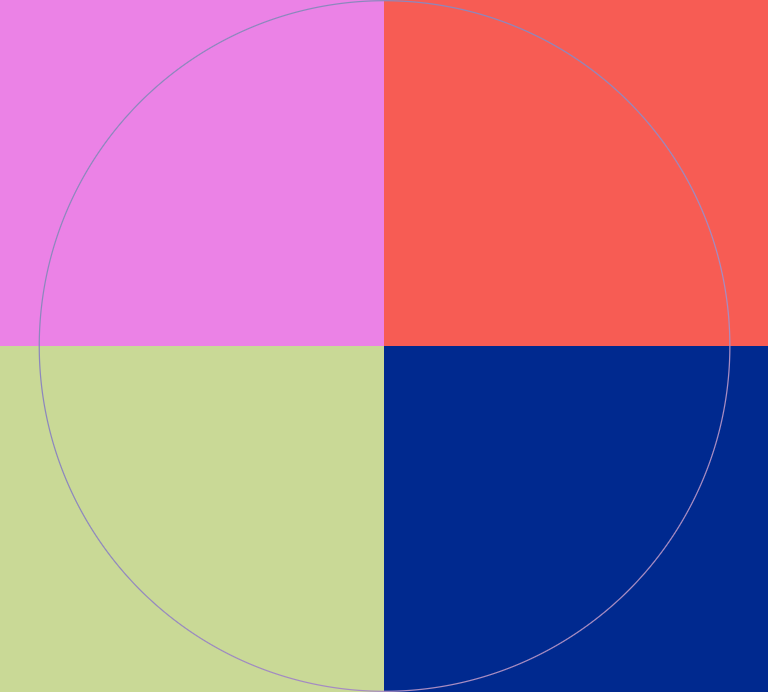
Reproduce this background procedurally as a Shadertoy shader.

```glsl
const vec3 PINK = vec3(0.92, 0.51, 0.90);
const vec3 CORAL = vec3(0.97, 0.36, 0.33);
const vec3 SAGE = vec3(0.79, 0.85, 0.59);
const vec3 NAVY = vec3(0.00, 0.16, 0.56);
const vec3 COOL_LINE = vec3(0.55, 0.53, 0.74);
const vec3 WARM_LINE = vec3(0.66, 0.55, 0.76);

// Smooth step from 0 to 1 across one pixel
float edge(float signedDist, float pixel) {
    return clamp(signedDist / pixel + 0.5, 0.0, 1.0);
}

// Coverage of a thin circle outline
float ring(vec2 p, float radius, float width, float pixel) {
    float dist = abs(length(p) - radius) - 0.5 * width;
    return edge(-dist, pixel);
}

// Four flat colours meeting at the origin
vec3 quadrants(vec2 p, float pixel) {
    float right = edge(p.x, pixel);
    float top = edge(p.y, pixel);
    return mix(mix(SAGE, NAVY, right), mix(PINK, CORAL, right), top);
}

void mainImage(out vec4 fragColor, in vec2 fragCoord) {
    // Centred coordinates, one unit per canvas height
    float pixel = 1.0 / iResolution.y;
    vec2 p = (fragCoord - 0.5 * iResolution.xy) * pixel;

    vec3 color = quadrants(p, pixel);

    // Outline warms towards the lower right
    float warmth = smoothstep(-0.3, 0.6, p.x - p.y);
    vec3 lineColor = mix(COOL_LINE, WARM_LINE, warmth);
    float outline = ring(p - vec2(0.0008, 0.0), 0.499, 0.0018, pixel);
    color = mix(color, lineColor, outline);

    fragColor = vec4(color, 1.0);
}
```
